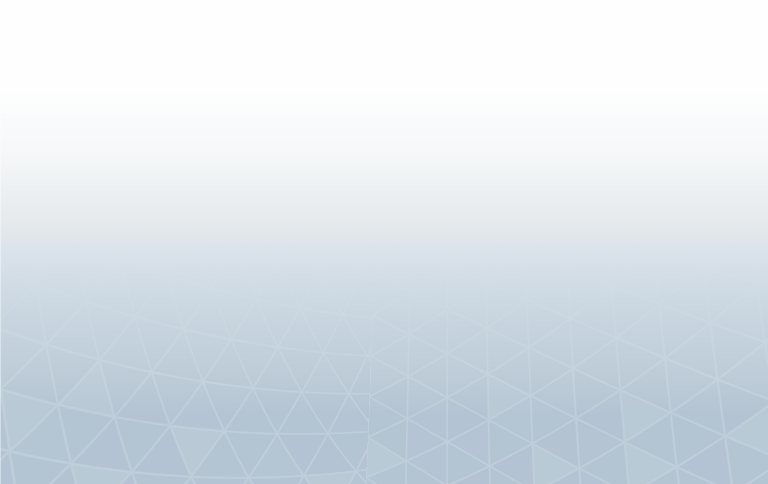
Write a Shadertoy shader that draws this background.

```glsl
// White sky fading down into blue-grey, over a faint bent triangular mesh.
#define LINE_WIDTH 0.0008
#define LINE_ALPHA 0.24
#define NODE_RADIUS 0.0030
#define FACET_ALPHA 0.75
#define TONE_VARIATION 0.006
#define MESH_TOP 0.56
#define CELL_SIZE 0.055

const vec3 WHITE = vec3(0.996);
const vec3 MIST = vec3(0.965, 0.973, 0.978);
const vec3 SILVER = vec3(0.918, 0.932, 0.940);
const vec3 PEARL = vec3(0.886, 0.906, 0.918);
const vec3 ICE = vec3(0.862, 0.890, 0.922);
const vec3 HAZE = vec3(0.800, 0.848, 0.886);
const vec3 STEEL = vec3(0.730, 0.792, 0.838);
const vec3 SLATE = vec3(0.703, 0.768, 0.828);
const vec3 FACET = vec3(0.730, 0.800, 0.840);
const vec3 LINE = vec3(0.890, 0.935, 0.950);

// Bright facets as (centre, row): the first few lie left of the seam.
const int LEFT_FACETS = 5;
const int ALL_FACETS = 11;
const vec2 facets[ALL_FACETS] = vec2[](
    vec2(-0.5, 0.0), vec2(2.5, 0.0), vec2(1.0, 1.0), vec2(5.0, 1.0), vec2(0.5, -1.0),
    vec2(-0.5, 0.0), vec2(1.0, -3.0), vec2(1.0, 1.0), vec2(0.0, 3.0), vec2(1.0, 3.0),
    vec2(0.5, 5.0));

float hash(vec2 p) {
    vec3 q = fract(p.xyx * vec3(0.1031, 0.1030, 0.0973));
    q += dot(q, q.yzx + 33.33);
    return fract((q.x + q.y) * q.z);
}

float ramp(float from, float to, float x) {
    return clamp((x - from) / (to - from), 0.0, 1.0);
}

// Vertical gradient, from top to bottom
vec3 backdrop(float y) {
    vec3 col = mix(WHITE, MIST, smoothstep(0.0, 1.0, ramp(0.83, 0.69, y)));
    col = mix(col, SILVER, ramp(0.69, 0.587, y));
    col = mix(col, PEARL, ramp(0.587, 0.515, y));
    col = mix(col, ICE, ramp(0.515, 0.490, y));
    col = mix(col, HAZE, ramp(0.490, 0.380, y));
    col = mix(col, STEEL, ramp(0.380, 0.200, y));
    return mix(col, SLATE, ramp(0.200, 0.145, y));
}

// Bent lattice with near-level rows; returns (along row, row)
vec2 leftLattice(vec2 p) {
    float along = p.x - (0.371 - p.x) * 1.075 * (p.y - 0.0703) - 0.0651;
    float e = p.x - 0.3906;
    float row = (0.0651 - p.y + 0.384 * e * e) / (0.0547 - 0.06 * e);
    return vec2(along * (12.13 + 4.72 * along), row);
}

// Bent lattice with near-upright columns; returns (down column, column)
vec2 rightLattice(vec2 p) {
    float d = p.x + (p.x - 0.586) * 0.384 * (p.y - 0.0573) - 0.6367;
    float down = (0.0833 - p.y + 0.169 * d * d) / (0.0599 + 0.045 * d);
    return vec2(down, d * (18.05 - 5.9 * d));
}

// Triangle holding a lattice position, as (centre, row)
vec2 triangleId(vec2 g) {
    float row = floor(g.y);
    float skew = g.x - 0.5 * g.y;
    float upper = step(1.0, fract(skew) + fract(g.y));
    return vec2(floor(skew) + 0.5 * (row + 1.0 + upper), row);
}

// Distances to the three families of lattice lines
vec3 lineDistances(vec2 g) {
    vec3 k = vec3(g.y, g.x - 0.5 * g.y, g.x + 0.5 * g.y);
    return abs(k - floor(k + 0.5)) * CELL_SIZE;
}

void mainImage(out vec4 fragColor, in vec2 fragCoord) {
    vec2 uv = fragCoord / iResolution.xy;
    vec2 p = fragCoord / iResolution.x;
    float pixel = 1.0 / iResolution.x;
    vec3 col = backdrop(uv.y);

    // The two lattices meet at a column of the right one
    vec2 grid = rightLattice(p);
    bool isLeft = grid.y < -3.0;
    if (isLeft) grid = leftLattice(p);
    vec2 id = triangleId(grid);
    float fade = 1.0 - smoothstep(0.08, MESH_TOP, uv.y);

    // Facets
    float lit = 0.0;
    for (int i = 0; i < ALL_FACETS; i++) {
        bool sameSide = (i < LEFT_FACETS) == isLeft;
        if (sameSide && distance(id, facets[i]) < 0.1) lit = 1.0;
    }
    vec3 d = lineDistances(grid);
    float nearest = min(d.x, min(d.y, d.z));
    lit *= smoothstep(0.0, pixel, nearest);
    col += TONE_VARIATION * fade * (hash(id + 40.0) - 0.5);
    col = mix(col, max(FACET, col + 0.012), lit * FACET_ALPHA * fade);

    // Mesh lines and their nodes
    float line = 1.0 - smoothstep(LINE_WIDTH - 0.5 * pixel, LINE_WIDTH + pixel, nearest);
    float node = 1.0 - smoothstep(0.0, NODE_RADIUS, max(d.x, max(d.y, d.z)));
    col = mix(col, LINE, LINE_ALPHA * fade * max(line, node));

    // Pale rim on the left edge
    col = mix(col, WHITE, 0.4 * (1.0 - smoothstep(0.0008, 0.0022, p.x)));
    fragColor = vec4(col, 1.0);
}
```
